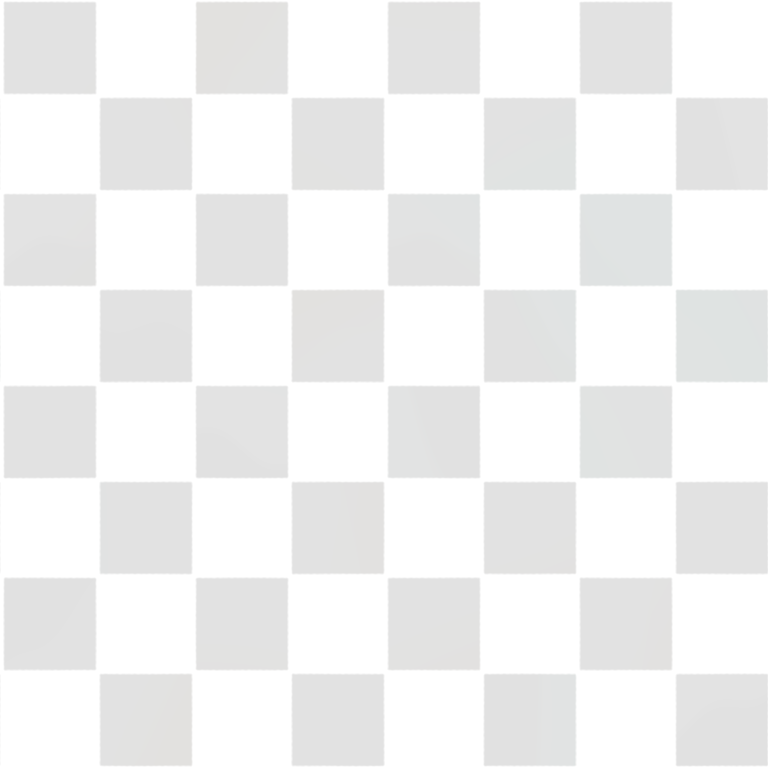
Reproduce this pattern procedurally as a WebGL 2 fragment shader.

```glsl
#version 300 es
precision highp float;
// Pale grey checkerboard, 8 by 8 cells, each grey square inset a little on white.
// Squares are rounded box distances with a soft, faintly uneven edge; a wrapped
// wash and a hash per cell give each one a slight warm or cool tint and crease.

#define CELLS 8.0
#define HALF_SIDE 0.479
#define CORNER 0.016
#define SOFTNESS 0.014
#define WOBBLE 0.0035
#define SHIFT vec2(0.0026, 0.0)
#define TINT_AMOUNT 0.85
#define CREASE_AMOUNT 0.006

uniform vec2 u_resolution;
out vec4 fragColor;

const float TAU = 6.2831853;
const vec3 WHITE = vec3(1.0);
const vec3 GREY = vec3(0.886);
const vec3 WARM = vec3(0.887, 0.882, 0.874);
const vec3 COOL = vec3(0.874, 0.890, 0.887);

vec2 hash2(vec2 cell) {
  vec3 p = fract(vec3(cell.xyx) * vec3(0.1031, 0.1030, 0.0973));
  p += dot(p, p.yzx + 33.33);
  return fract((p.xx + p.yz) * p.zy);
}

float roundedBox(vec2 p, float halfSide, float radius) {
  vec2 q = abs(p) - halfSide + radius;
  return length(max(q, 0.0)) + min(max(q.x, q.y), 0.0) - radius;
}

// Whole-number frequencies keep the edge ripple periodic over the canvas.
float edgeRipple(vec2 uv) {
  vec2 a = sin(TAU * uv * 131.0 + 2.0 * sin(TAU * uv.yx * 7.0));
  vec2 b = sin(TAU * uv * 83.0 + 1.3);
  return 0.3 * (a.x + a.y) + 0.2 * (b.x + b.y);
}

vec3 squareColor(vec2 uv, vec2 local, vec2 cell) {
  vec2 rnd = hash2(cell + 17.0);
  vec2 more = hash2(cell + 61.0);
  float angle = TAU * rnd.x;
  float along = dot(local, vec2(cos(angle), sin(angle)));

  // Cool towards the right middle, with a gradient inside each square.
  vec2 wave = cos(TAU * (uv - vec2(0.86, 0.55)));
  float wash = 0.28 * (wave.x + wave.y);
  float tint = wash + 1.1 * (rnd.y - 0.55) + 0.5 * along;
  float cool = smoothstep(0.2, 0.8, tint);
  float warm = smoothstep(0.3, 0.9, -tint);
  vec3 color = mix(GREY, COOL, cool * TINT_AMOUNT);
  color = mix(color, WARM, warm * TINT_AMOUNT);

  // A faint soft crease across the square.
  float bend = along + 0.08 * sin(TAU * local.x + TAU * more.x);
  float crease = smoothstep(-0.06, 0.06, bend - 0.5 * (more.y - 0.5));
  return color + CREASE_AMOUNT * (crease - 0.5) * more.x;
}

void main() {
  vec2 uv = gl_FragCoord.xy / u_resolution;
  vec2 grid = (uv - SHIFT) * CELLS;
  vec2 cell = mod(floor(grid), CELLS);
  vec2 local = fract(grid) - 0.5;

  // Grey on odd cells, soft at the border.
  float isGrey = mod(cell.x + cell.y, 2.0);
  float dist = roundedBox(local, HALF_SIDE, CORNER) + WOBBLE * edgeRipple(uv);
  float pixel = CELLS / min(u_resolution.x, u_resolution.y);
  float edge = max(SOFTNESS, 0.7 * pixel);
  float cover = isGrey * (1.0 - smoothstep(-edge, edge, dist));

  fragColor = vec4(mix(WHITE, squareColor(uv, local, cell), cover), 1.0);
}
```
